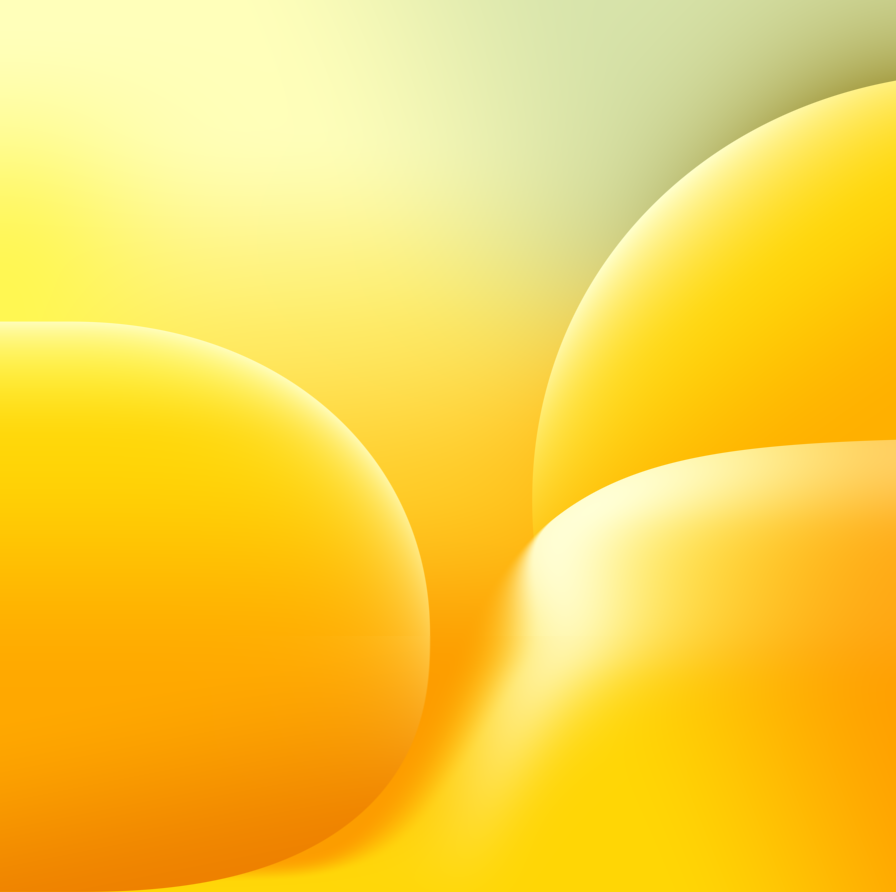
Write a WebGL 1 fragment shader that draws this background.

```glsl
precision highp float;

uniform vec2 u_resolution;

#define LEFT_CENTER vec2(0.078, 0.287)
#define RIGHT_CENTER vec2(1.107, 0.439)
#define RIGHT_RADII vec2(0.513, 0.480)
#define HILL_TOP 0.5104
#define HILL_START 0.5924
#define HILL_FALLOFF 0.1159
#define HILL_DEPTH 0.475
#define RIM_WIDTH 0.05

const vec3 CREAM = vec3(1.0, 1.0, 0.80);
const vec3 IVORY = vec3(1.0, 1.0, 0.73);
const vec3 LEMON = vec3(1.0, 0.94, 0.44);
const vec3 GOLD = vec3(1.0, 0.84, 0.02);
const vec3 AMBER = vec3(1.0, 0.66, 0.0);
const vec3 ORANGE = vec3(0.93, 0.50, 0.0);
const vec3 SAGE = vec3(0.85, 0.90, 0.68);
const vec3 OLIVE = vec3(0.66, 0.63, 0.28);

// Approximate distance to a superellipse, positive inside
float superellipse(vec2 offset, vec2 radii, float power) {
  vec2 q = pow(abs(offset) / radii, vec2(power));
  return (1.0 - pow(q.x + q.y, 1.0 / power)) * min(radii.x, radii.y);
}

// Left pebble: flat on its left side, fuller below its waist
float leftPebble(vec2 p) {
  vec2 offset = p - LEFT_CENTER;
  offset.x = max(offset.x, 0.0);
  return offset.y > 0.0
    ? superellipse(offset, vec2(0.402, 0.3525), 2.1)
    : superellipse(offset, vec2(0.402, 0.287), 2.45);
}

// Hill crest: exponential shoulder that levels out at the foot
float hillDistance(vec2 p) {
  float fall = 0.1149 * exp((HILL_START - p.x) / HILL_FALLOFF);
  float level = 1.0 + pow(fall / HILL_DEPTH, 4.0);
  float slope = fall / HILL_FALLOFF * pow(level, -1.25);
  float crest = HILL_TOP - fall * pow(level, -0.25);
  return (crest - p.y) / sqrt(1.0 + slope * slope);
}

// Backdrop: ivory sky falling to amber, with a sage upper right
vec3 backdrop(vec2 p, float rightDist) {
  vec3 color = mix(AMBER * vec3(0.99, 0.93, 1.0), vec3(1.0, 0.80, 0.15),
                   smoothstep(0.24, 0.46, p.y));
  color = mix(color, LEMON, smoothstep(0.40, 0.69, p.y));
  color = mix(color, IVORY, smoothstep(0.62, 0.86, p.y));

  float side = exp(-pow(p.x / 0.16, 2.0));
  color = mix(color, vec3(1.0, 0.97, 0.32),
              side * (1.0 - smoothstep(0.66, 0.98, p.y)));

  float sage = smoothstep(0.25, 0.68, p.x - 0.5 * (1.0 - p.y));
  color = mix(color, SAGE, sage * smoothstep(0.50, 0.75, p.y));

  float shade = exp(-max(-rightDist, 0.0) / 0.085);
  float high = smoothstep(0.50, 0.80, p.y);
  color = mix(color, OLIVE, shade * high * mix(0.35, 1.0, smoothstep(0.65, 1.0, p.x)));
  return mix(color, AMBER, 0.35 * shade * (1.0 - high));
}

vec3 rightColor(vec2 p, float dist) {
  float depth = dot(p - vec2(0.69, 0.70), vec2(0.75, -1.1));
  vec3 color = mix(vec3(1.0, 0.90, 0.30), GOLD, smoothstep(-0.10, 0.14, depth));
  color = mix(color, vec3(1.0, 0.69, 0.0), smoothstep(0.08, 0.42, depth));
  float rim = exp(-max(dist, 0.0) / RIM_WIDTH);
  float light = smoothstep(0.30, 0.75, p.y) * (1.0 - 0.5 * smoothstep(0.75, 1.0, p.x));
  return mix(color, CREAM, rim * light);
}

vec3 leftColor(vec2 p, float dist) {
  vec3 color = mix(ORANGE, AMBER, smoothstep(0.02, 0.29, p.y + 0.08 - 0.2 * p.x));
  color = mix(color, GOLD, smoothstep(0.22, 0.52, p.y));
  color = mix(color, vec3(1.0, 0.93, 0.15), smoothstep(0.50, 0.62, p.y));
  float rim = exp(-max(dist, 0.0) / (RIM_WIDTH * 0.75));
  return mix(color, CREAM, 0.9 * rim * smoothstep(0.08, 0.56, p.y));
}

vec3 hillColor(vec2 p, float dist, float soft, float leftDist) {
  float warmth = smoothstep(0.62, 1.02, p.x - 0.4 * abs(p.y - 0.27));
  vec3 color = mix(GOLD, vec3(1.0, 0.62, 0.0), warmth);

  // Broad sheen that follows the shoulder down
  float offset = (dist - mix(0.015, 0.125, soft)) / 0.085;
  float sheen = exp(-offset * offset) * smoothstep(-0.05, 0.40, p.y);
  sheen *= mix(1.0, 0.45, smoothstep(0.65, 1.0, p.x));
  color = mix(color, vec3(1.0, 1.0, 0.84), sheen);

  // Contact shade beside the left pebble
  float contact = exp(-max(-leftDist, 0.0) / 0.035);
  return mix(color, AMBER, 0.6 * contact * smoothstep(0.0, 0.10, p.y));
}

void main() {
  vec2 p = gl_FragCoord.xy / u_resolution;
  float edge = 0.8 / min(u_resolution.x, u_resolution.y);
  float leftDist = leftPebble(p);
  float rightDist = superellipse(p - RIGHT_CENTER, RIGHT_RADII, 2.06);
  float hillDist = hillDistance(p);

  // Layers from back to front
  vec3 color = backdrop(p, rightDist);
  color = mix(color, rightColor(p, rightDist), smoothstep(-edge, edge, rightDist));
  float soft = 1.0 - smoothstep(0.25, 0.42, p.y);
  float blur = 0.10 * soft * smoothstep(-0.10, 0.25, p.y);
  color = mix(color, hillColor(p, hillDist, soft, leftDist),
              smoothstep(-edge, edge + blur, hillDist));
  color = mix(color, leftColor(p, leftDist), smoothstep(-edge, edge, leftDist));
  gl_FragColor = vec4(color, 1.0);
}
```
